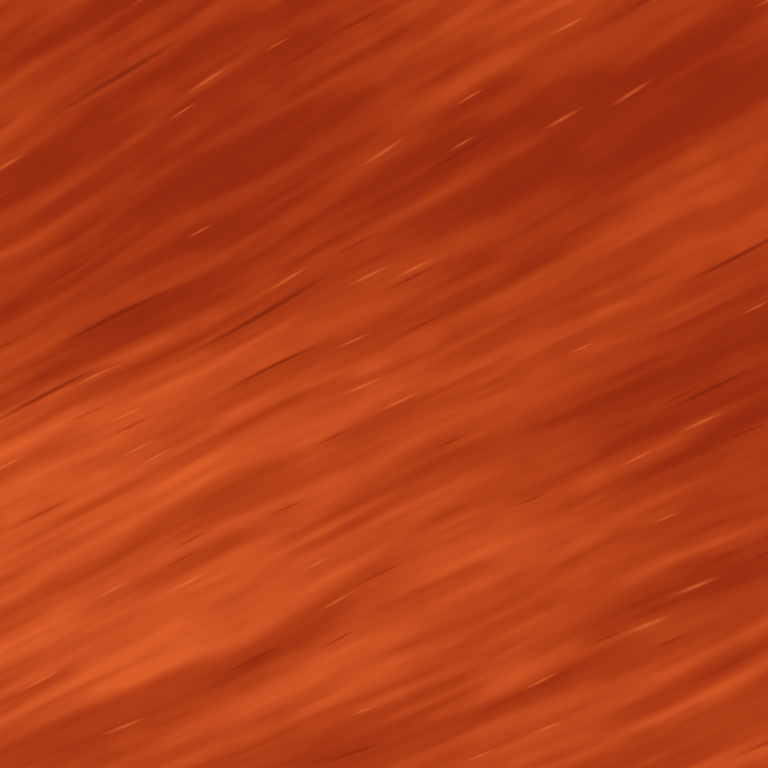
Give the GLSL for this texture, as a Shadertoy shader.

```glsl
// Polished red-brown wood with fibres rising gently to the right.
// Fibres follow polar coordinates around a far pivot, so they fan out slightly;
// stretched noise layers give the grain, elongated cells the flecks and cracks.

float hash(vec2 p) {
    vec3 q = fract(vec3(p.xyx) * 0.1031);
    q += dot(q, q.yzx + 33.33);
    return fract((q.x + q.y) * q.z);
}

// Smooth value noise centred on zero
float noise(vec2 p) {
    vec2 cell = floor(p), f = fract(p);
    f = f * f * (3.0 - 2.0 * f);
    float low = mix(hash(cell), hash(cell + vec2(1, 0)), f.x);
    float high = mix(hash(cell + vec2(0, 1)), hash(cell + vec2(1, 1)), f.x);
    return mix(low, high, f.y) - 0.5;
}

// Cellular noise: soft spindles in a random share of the cells
float flecks(vec2 p, float share) {
    vec2 cell = floor(p);
    float cover = 0.0;
    for (int y = -1; y <= 1; y++)
    for (int x = -1; x <= 1; x++) {
        vec2 id = cell + vec2(x, y);
        vec2 centre = id + vec2(hash(id + 17.3), hash(id + 71.9));
        float present = step(hash(id + 5.1), share);
        float size = 0.5 + 0.5 * hash(id + 43.7);
        float d = length((p - centre) * vec2(2.0, 3.5)) / size;
        cover = max(cover, present * smoothstep(1.0, 0.0, d));
    }
    return cover;
}

// Colour ramp from dark to bright wood
vec3 woodColor(float tone) {
    vec3 c = mix(vec3(0.59, 0.17, 0.065), vec3(0.69, 0.24, 0.09), smoothstep(-0.25, 0.48, tone));
    return mix(c, vec3(0.85, 0.36, 0.16), clamp((tone - 0.4) / 0.75, 0.0, 1.0));
}

void mainImage(out vec4 fragColor, in vec2 fragCoord) {
    vec2 uv = fragCoord / iResolution.xy;

    // Fibre coordinates: x along, y across
    vec2 ray = uv - vec2(-5.3, -2.44);
    vec2 g = vec2(length(ray) - 6.5, (atan(ray.y, ray.x) - 0.47) * 6.5);
    g.y += 0.006 * sin(g.x * 5.0 + g.y * 9.0) + 0.003 * sin(g.x * 13.0 - g.y * 21.0 + 1.0);
    g.y += 0.006 * noise(g * vec2(7.0, 12.0) + 90.0);

    // Grain from broad bands down to thin fibres
    float tone = 0.44;
    tone += 0.55 * noise(g * vec2(1.6, 7.0) + 12.0);
    tone += 0.60 * noise(g * vec2(2.6, 19.0) + 31.0);
    tone += 0.60 * noise(g * vec2(4.0, 43.0) + 57.0);
    tone += 0.42 * noise(g * vec2(7.0, 88.0) + 133.0);
    tone += 0.20 * noise(g * vec2(16.0, 150.0) + 211.0);
    tone += 0.16 * noise(g * vec2(26.0, 48.0) + 307.0);

    // Broad light: glow below, dark band upper left, shade at the right
    tone += 0.35 * (0.5 - uv.y);
    tone -= 0.40 * exp(-pow((g.y - 0.37) / 0.035, 2.0)) * smoothstep(0.15, -0.25, g.x);
    tone -= 0.22 * smoothstep(0.0, 0.45, g.x) * smoothstep(0.35, 0.05, abs(g.y + 0.1));

    // Pale flecks, narrow dark pores and a few long cracks
    float pale = flecks(g * vec2(11.0, 75.0) + 400.0, 0.06);
    float pores = flecks(g * vec2(8.0, 60.0) + 500.0, 0.07);
    float cracks = flecks(g * vec2(3.5, 45.0) + 600.0, 0.04);
    tone -= 0.40 * pores + 0.45 * cracks;

    vec3 color = woodColor(tone);
    color = mix(color, vec3(0.90, 0.46, 0.23), 0.55 * pale);
    color = mix(color, vec3(0.42, 0.13, 0.05), 0.40 * cracks);
    fragColor = vec4(color, 1.0);
}
```
